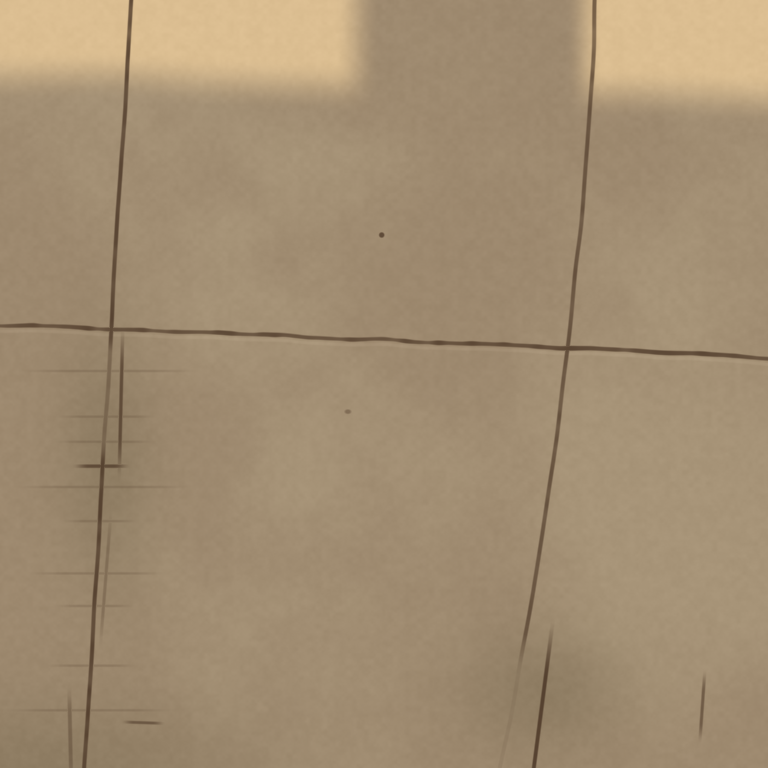
Give the GLSL for this texture, as a Shadertoy shader.

```glsl
// Sunlit beige wall panels with thin leaning joints, soft shadow and scuff marks.
#define JOINT_COUNT 2
#define SCUFF_COUNT 9
#define JOINT_HALF_WIDTH 0.0026
#define EDGE_SOFTNESS 0.0014
#define GRAIN 0.018
#define SHADE_COLOR vec3(0.615, 0.535, 0.432)
#define PANEL_COLOR vec3(0.655, 0.580, 0.470)
#define SUN_COLOR vec3(0.860, 0.745, 0.570)
#define JOINT_COLOR vec3(0.310, 0.230, 0.165)
#define GRIME_COLOR vec3(0.500, 0.440, 0.340)

float hash(vec2 p) {
    return fract(sin(dot(p, vec2(127.1, 311.7))) * 43758.5453);
}

float noise(vec2 p) {
    vec2 i = floor(p), f = fract(p);
    f = f * f * (3.0 - 2.0 * f);
    return mix(mix(hash(i), hash(i + vec2(1, 0)), f.x),
               mix(hash(i + vec2(0, 1)), hash(i + vec2(1, 1)), f.x), f.y);
}

float fbm(vec2 p) {
    float sum = 0.0, amp = 0.5;
    for (int i = 0; i < 4; i++) {
        sum += amp * noise(p);
        p = p * 2.03 + 7.1;
        amp *= 0.5;
    }
    return sum;
}

// Soft-edged line coverage, never sharper than one pixel
float line(float d, float halfWidth) {
    float soft = max(EDGE_SOFTNESS, 1.0 / iResolution.y);
    return 1.0 - smoothstep(halfWidth - soft, halfWidth + soft, abs(d));
}

// Straight scratch that fades out at both ends
float scratch(vec2 p, vec2 a, vec2 b, float halfWidth) {
    vec2 ab = b - a;
    float t = clamp(dot(p - a, ab) / dot(ab, ab), 0.0, 1.0);
    float taper = smoothstep(0.0, 0.3, t) * smoothstep(1.0, 0.7, t);
    return line(length(p - a - ab * t), halfWidth) * taper;
}

// Horizontal position of upright joint k at height y
float jointX(float k, float y) {
    return 0.111 + 0.541 * k + (0.060 + 0.1445 * k) * y - 0.0816 * k * y * y;
}

// Sun along the top, interrupted by a broad shadow
float sunlight(vec2 p) {
    float edge = 0.902 - 0.035 * p.x + 0.015 * (noise(p * 7.0) - 0.5);
    float band = smoothstep(edge - 0.035, edge + 0.035, p.y);
    float leftPatch = 1.0 - smoothstep(0.435, 0.495, p.x);
    float rightPatch = smoothstep(0.735, 0.785, p.x);
    return band * max(leftPatch, rightPatch);
}

float blob(vec2 p, vec2 center, vec2 size) {
    vec2 q = (p - center) / size;
    return exp(-dot(q, q));
}

void mainImage(out vec4 fragColor, in vec2 fragCoord) {
    vec2 p = fragCoord / iResolution.xy;

    // Mottled plaster, paler to the right, with grime low on the joints
    float tone = fbm(p * 5.0) - 0.47 + 0.25 * blob(p, vec2(0.95, 0.68), vec2(0.2, 0.3))
               + 0.25 * blob(p, vec2(0.95, 0.24), vec2(0.25, 0.13));
    vec3 color = mix(SHADE_COLOR, PANEL_COLOR, smoothstep(-0.15, 0.35, tone));
    float grime = 0.5 * blob(p, vec2(0.14, 0.40), vec2(0.06, 0.16))
                + 0.5 * blob(p, vec2(0.71, 0.10), vec2(0.10, 0.08))
                + 0.5 * blob(p, vec2(0.05, 0.0), vec2(0.25, 0.09));
    color = mix(color, GRIME_COLOR, min(grime, 0.6));
    color = mix(color, SUN_COLOR, sunlight(p));
    color += GRAIN * (fbm(p * 130.0) - 0.47) * 2.0;

    // Level joint, slightly sagging, with a pale lower lip
    float wobble = 0.003 * (noise(vec2(p.x * 22.0, 3.0)) - 0.5);
    float level = p.y - (0.577 - 0.035 * p.x - 0.008 * p.x * p.x + wobble);
    float wear = noise(p * 70.0);
    color += 0.025 * line(level + 0.007, 0.002);
    float ink = line(level, JOINT_HALF_WIDTH + 0.0012 * (wear - 0.5)) * (0.62 + 0.25 * wear);

    // Upright joints, each broken where it slips sideways
    for (int i = 0; i < JOINT_COUNT; i++) {
        float k = float(i);
        float d = p.x - jointX(k, p.y) - 0.003 * (noise(vec2(p.y * 14.0, k * 9.0)) - 0.5);
        float gap = smoothstep(0.39, 0.43, p.y) * (1.0 - smoothstep(0.53, 0.57, p.y));
        float fade = i == 0 ? 1.0 - 0.55 * gap : 0.15 + 0.85 * smoothstep(0.12, 0.19, p.y);
        float strength = (0.88 - 0.15 * k) * (0.8 + 0.25 * wear) * fade;
        ink = max(ink, line(d, JOINT_HALF_WIDTH) * strength);
    }

    // Slipped joint pieces and isolated scuffs
    ink = max(ink, 0.75 * scratch(p, vec2(0.155, 0.37), vec2(0.160, 0.58), 0.0022));
    ink = max(ink, 0.9 * scratch(p, vec2(0.686, -0.07), vec2(0.721, 0.20), 0.0025));
    ink = max(ink, 0.6 * scratch(p, vec2(0.911, 0.03), vec2(0.918, 0.13), 0.0020));
    ink = max(ink, 0.75 * scratch(p, vec2(0.092, 0.393), vec2(0.172, 0.393), 0.0022));
    ink = max(ink, 0.6 * scratch(p, vec2(0.157, 0.060), vec2(0.216, 0.058), 0.0018));
    ink = max(ink, 0.4 * scratch(p, vec2(0.093, -0.03), vec2(0.090, 0.11), 0.0025));
    ink = max(ink, 0.3 * scratch(p, vec2(0.130, 0.15), vec2(0.145, 0.34), 0.0020));

    // Faint cross scuffs scattered down the left joint
    for (int i = 0; i < SCUFF_COUNT; i++) {
        float k = float(i), y = 0.07 + 0.055 * (k + 0.6 * hash(vec2(k, 2.0)));
        float x = jointX(0.0, y), reach = 0.05 + 0.08 * hash(vec2(k, 5.0));
        ink = max(ink, 0.2 * scratch(p, vec2(x - reach, y), vec2(x + reach, y), 0.0015));
    }

    // Two small specks
    ink = max(ink, 0.8 * line(length(p - vec2(0.497, 0.694)), 0.0034));
    ink = max(ink, 0.4 * line(length((p - vec2(0.453, 0.464)) * vec2(0.7, 1.0)), 0.0028));

    fragColor = vec4(mix(color, JOINT_COLOR, ink), 1.0);
}
```
